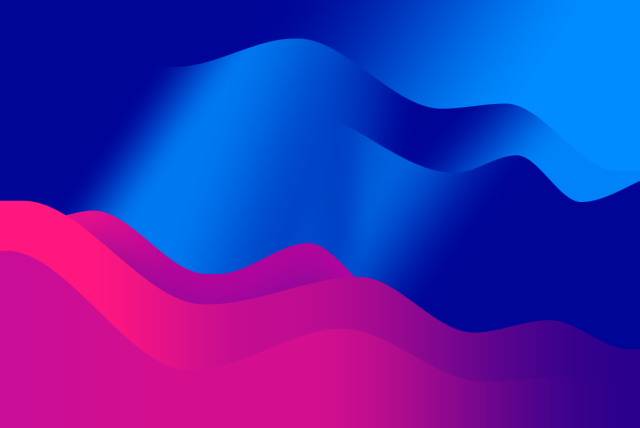
This background is drawn by a WebGL 2 fragment shader. Its source:

```glsl
#version 300 es
precision highp float;
// Draws flowing layered waves: glowing blue ribbons above, pink-to-violet hills below.

uniform vec2 u_resolution;
out vec4 fragColor;

const vec3 NAVY = vec3(0.0, 0.02, 0.59);
const vec3 AZURE = vec3(0.0, 0.55, 1.0);
const vec3 VIOLET = vec3(0.17, 0.0, 0.55);

// Smooth step of the given height between two positions
float rise(float x, float from, float to, float height) {
  return height * smoothstep(from, to, x);
}

// Antialiased coverage of the area below a wave
float below(float crest, float y) {
  float d = crest - y;
  return clamp(d / max(fwidth(d), 1e-5) + 0.5, 0.0, 1.0);
}

// Wave crests, each a chain of smooth rises and falls
float upperRibbon(float x) {
  return 0.844 + rise(x, 0.275, 0.46, 0.066) - rise(x, 0.465, 0.69, 0.164)
    + rise(x, 0.69, 0.79, 0.012) - rise(x, 0.79, 0.965, 0.158);
}

float lowerRibbon(float x) {
  return 0.746 - rise(x, 0.456, 0.71, 0.15) + rise(x, 0.71, 0.807, 0.041)
    - rise(x, 0.807, 0.908, 0.109) + rise(x, 0.908, 1.055, 0.072);
}

float backHill(float x) {
  return 0.488 + rise(x, 0.065, 0.146, 0.02) - rise(x, 0.146, 0.322, 0.148)
    + rise(x, 0.341, 0.482, 0.072) - rise(x, 0.482, 0.612, 0.135)
    - rise(x, 0.56, 0.7, 0.3);
}

float middleHill(float x) {
  return 0.531 - rise(x, 0.036, 0.319, 0.242) + rise(x, 0.325, 0.562, 0.064)
    - rise(x, 0.562, 0.74, 0.13) + rise(x, 0.74, 0.859, 0.029)
    - rise(x, 0.859, 0.983, 0.068);
}

float frontHill(float x) {
  return 0.414 - rise(x, 0.01, 0.296, 0.279) + rise(x, 0.3, 0.534, 0.097)
    - rise(x, 0.534, 0.755, 0.123) + rise(x, 0.76, 0.87, 0.01)
    - rise(x, 0.88, 0.97, 0.015);
}

// Blue brightness, from navy at 0 to azure at 1
float blueGlow(vec2 p) {
  float x = p.x;
  float depth = 1.0 - p.y;
  float sky = smoothstep(0.42, 0.95, x + 0.45 * depth);

  // Broad diagonal glow with a dimmer core
  float core = x + 0.25 * depth;
  float body = 0.85 - rise(core, 0.4, 0.59, 0.38) + rise(core, 0.58, 0.72, 0.2);
  body *= smoothstep(0.31, 0.45, x + 0.46 * depth);

  // The ribbon dims and lights up again; the base fades into navy
  float ribbon = body * (1.0 - smoothstep(0.52, 0.68, x + 0.1 * depth))
    + rise(x + 0.6 * depth, 0.86, 1.08, 0.93);
  float base = body * (1.0 - smoothstep(0.79, 1.0, x + 0.46 * depth));

  float glow = mix(sky, ribbon, below(upperRibbon(x), p.y));
  float baseCover = below(lowerRibbon(x), p.y) * smoothstep(0.5, 0.58, x);
  return mix(glow, base, baseCover);
}

void main() {
  vec2 p = gl_FragCoord.xy / u_resolution;
  vec3 color = mix(NAVY, AZURE, blueGlow(p));

  // Back hill, darker towards its foot
  float crest = backHill(p.x);
  vec3 plum = mix(vec3(0.9, 0.06, 0.55), vec3(0.69, 0.02, 0.61), smoothstep(0.12, 0.3, p.x));
  plum = mix(plum, vec3(0.48, 0.04, 0.6), rise(crest - p.y, 0.0, 0.14, 0.6));
  color = mix(color, plum, below(crest, p.y));

  // Middle hill, hot pink on the left
  vec3 pink = mix(vec3(1.0, 0.09, 0.5), vec3(0.76, 0.05, 0.57), smoothstep(0.12, 0.42, p.x));
  pink = mix(pink, VIOLET, smoothstep(0.42, 1.0, p.x));
  color = mix(color, pink, below(middleHill(p.x), p.y));

  // Front hill
  vec3 magenta = mix(vec3(0.79, 0.05, 0.59), vec3(0.83, 0.06, 0.56), smoothstep(0.0, 0.3, p.x));
  magenta = mix(magenta, VIOLET, smoothstep(0.46, 1.0, p.x));
  color = mix(color, magenta, below(frontHill(p.x), p.y));

  fragColor = vec4(color, 1.0);
}
```
